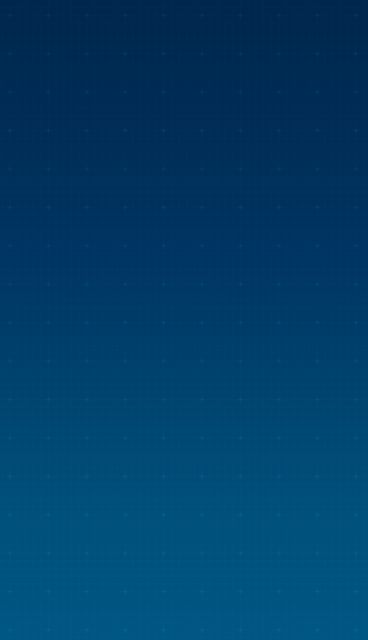
This background is drawn by a Shadertoy shader. Its source:

```glsl
// Deep blue backdrop: a vertical gradient from navy down to teal blue,
// overlaid with a faint square grid and small glowing crosses at every
// fifth crossing. All lengths are fractions of the canvas height.

#define CROSS_STEP 0.06003
#define CELLS_PER_CROSS 5.0
#define GRID_OFFSET vec2(0.0156, 0.0156)
#define LINE_WIDTH 0.0013
#define LINE_GAIN 0.014
#define CROSS_ARM 0.0046
#define CROSS_GAIN 0.040
#define GLOW_RADIUS 0.0030
#define GLOW_GAIN 0.022

const vec3 NAVY = vec3(0.0, 0.150, 0.298);
const vec3 INK = vec3(0.0, 0.170, 0.330);
const vec3 ROYAL = vec3(0.0, 0.207, 0.387);
const vec3 OCEAN = vec3(0.0, 0.267, 0.437);
const vec3 TEAL = vec3(0.0, 0.315, 0.482);
const vec3 SHALLOW = vec3(0.0, 0.336, 0.512);
const vec3 GRID_TINT = vec3(0.15, 1.0, 0.9);

// Signed offset to the nearest multiple of the step, on both axes
vec2 nearest(vec2 p, float cell) {
    return (fract(p / cell + 0.5) - 0.5) * cell;
}

// Share of a pixel covered by a strip of the given width
vec2 stripCoverage(vec2 d, float width, float pixel) {
    vec2 high = min(d + 0.5 * pixel, vec2(0.5 * width));
    vec2 low = max(d - 0.5 * pixel, vec2(-0.5 * width));
    return max(high - low, 0.0) / pixel;
}

// Gradient stops, with t running from the top to the bottom
vec3 backdrop(float t) {
    vec3 color = mix(NAVY, INK, smoothstep(-0.05, 0.20, t));
    color = mix(color, ROYAL, clamp((t - 0.17) / 0.24, 0.0, 1.0));
    color = mix(color, OCEAN, clamp((t - 0.41) / 0.22, 0.0, 1.0));
    color = mix(color, TEAL, clamp((t - 0.63) / 0.18, 0.0, 1.0));
    return mix(color, SHALLOW, clamp((t - 0.81) / 0.19, 0.0, 1.0));
}

void mainImage(out vec4 fragColor, in vec2 fragCoord) {
    float pixel = 1.0 / iResolution.y;
    vec2 p = fragCoord * pixel - GRID_OFFSET;
    vec3 color = backdrop(1.0 - fragCoord.y * pixel);

    // Fine grid
    vec2 cell = nearest(p, CROSS_STEP / CELLS_PER_CROSS);
    vec2 lines = stripCoverage(cell, LINE_WIDTH, pixel);
    float light = LINE_GAIN * max(lines.x, lines.y);

    // Crosses whose arms fade outward, with a soft glow at the centre
    vec2 d = nearest(p, CROSS_STEP);
    vec2 arms = stripCoverage(d, LINE_WIDTH, pixel);
    vec2 fade = 1.0 - smoothstep(0.0, CROSS_ARM, abs(d.yx));
    light += CROSS_GAIN * max(arms.x * fade.x, arms.y * fade.y);
    light += GLOW_GAIN * exp(-dot(d, d) / (GLOW_RADIUS * GLOW_RADIUS));

    fragColor = vec4(color + GRID_TINT * light, 1.0);
}
```
